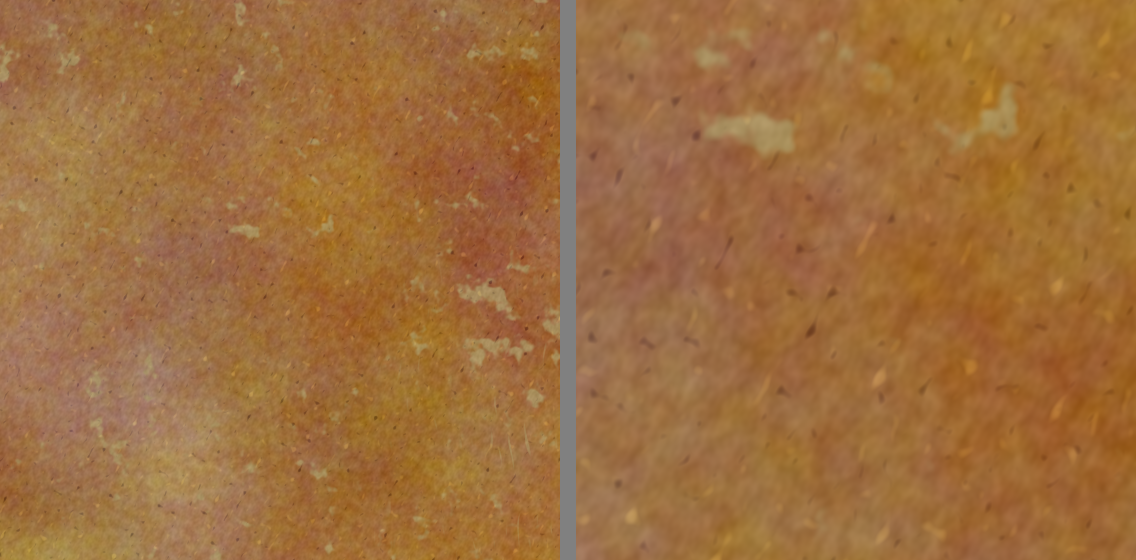
Left, the full canvas; right, a detail of the centre.
Reproduce this texture procedurally as a WebGL 1 fragment shader.

```glsl
precision highp float;
// Weathered ochre plaster: soft clouds of pink, grey and orange under a
// slanted fine grain, with ragged pale flakes, dark pits and thin scratches.
// Every layer is gradient noise at its own scale, in units of the canvas.

uniform vec2 u_resolution;

#define CLOUD_SCALE 2.7
#define MOTTLE_SCALE 13.0
#define CHROMA_SCALE 44.0
#define GRAIN_SCALE 105.0
#define GRAIN_STRENGTH 0.058
#define FLAKE_SCALE 19.0
#define FLAKE_LEVEL 0.37
#define BASE_COLOR vec3(0.622, 0.432, 0.245)
#define FLAKE_COLOR vec3(0.68, 0.62, 0.42)
#define CHALK_AXIS vec3(0.005, 0.040, 0.155)
#define OCHRE_AXIS vec3(0.040, 0.115, 0.010)

// Random unit vector for a lattice point
vec2 latticeGradient(vec2 cell) {
  vec3 h = fract(cell.xyx * vec3(0.1031, 0.1030, 0.0973));
  h += dot(h, h.yzx + 33.33);
  float angle = 6.2832 * fract((h.x + h.y) * h.z);
  return vec2(cos(angle), sin(angle));
}

// Gradient noise, about -0.7 to 0.7
float noise(vec2 p) {
  vec2 cell = floor(p);
  vec2 f = p - cell;
  vec2 fade = f * f * f * (f * (f * 6.0 - 15.0) + 10.0);
  vec2 right = vec2(1.0, 0.0);
  vec2 up = vec2(0.0, 1.0);
  float a = dot(latticeGradient(cell), f);
  float b = dot(latticeGradient(cell + right), f - right);
  float c = dot(latticeGradient(cell + up), f - up);
  float d = dot(latticeGradient(cell + 1.0), f - 1.0);
  return mix(mix(a, b, fade.x), mix(c, d, fade.x), fade.y);
}

// Rotated octaves, each half as strong as the last
float fbm(vec2 p) {
  float sum = 0.0;
  float amplitude = 1.0;
  for (int i = 0; i < 4; i++) {
    sum += amplitude * noise(p);
    p = mat2(1.6, 1.2, -1.2, 1.6) * p + 17.3;
    amplitude *= 0.5;
  }
  return sum;
}

// Clouds and mottling: x is chalky against rusty, y is ochre against red
vec2 stain(vec2 p) {
  vec2 clouds = vec2(fbm(p * CLOUD_SCALE + 3.7), fbm(p * CLOUD_SCALE + 41.2));
  vec2 mottle = vec2(fbm(p * MOTTLE_SCALE + 8.1), fbm(p * MOTTLE_SCALE + 63.4));
  vec2 chroma = vec2(noise(p * CHROMA_SCALE + 5.9), noise(p * CHROMA_SCALE + 91.3));
  vec2 drift = vec2(0.6 * (0.5 - p.x), 0.4 * (0.5 - p.y) - 0.3 * (p.x - 0.5));
  return 0.9 * clouds + 0.38 * mottle + 0.45 * chroma + drift;
}

// Ragged patches gathered in loose groups, thicker to the right
float flakes(vec2 p) {
  float group = fbm(p * 4.3 + 22.6) + 0.3 * (p.x - 0.5);
  float ragged = noise(p * FLAKE_SCALE + 12.4)
    + 0.5 * noise(p * FLAKE_SCALE * 2.3 + 7.7)
    + 0.35 * noise(p * FLAKE_SCALE * 4.7 + 31.8);
  return smoothstep(FLAKE_LEVEL, FLAKE_LEVEL + 0.36, ragged + 0.5 * group);
}

// Thin vertical runs, only in the lower right
float scratches(vec2 p) {
  float run = noise(vec2(p.x * 85.0 + 2.0 * noise(p * 9.0), p.y * 17.0) + 54.0);
  float area = smoothstep(0.5, 0.9, p.x) * smoothstep(0.65, 0.35, p.y);
  return area * smoothstep(0.36, 0.58, run);
}

void main() {
  vec2 p = gl_FragCoord.xy / min(u_resolution.x, u_resolution.y);

  vec2 tint = stain(p);
  vec3 color = BASE_COLOR + CHALK_AXIS * tint.x + OCHRE_AXIS * tint.y;
  color += 0.05 * fbm(p * 3.1 + 77.5);

  // Pale flakes and scratches
  float pale = max(0.72 * flakes(p), 0.5 * scratches(p));
  color = mix(color, FLAKE_COLOR, pale);

  // Slanted grain, lit specks and dark pits
  vec2 slanted = mat2(0.88, 0.34, -0.47, 0.62) * p;
  float grain = noise(slanted * GRAIN_SCALE) + 0.6 * noise(slanted * GRAIN_SCALE * 2.1 + 9.0);
  float speck = smoothstep(0.34, 0.62, noise(slanted * 88.0 + 71.0));
  float pit = smoothstep(0.36, 0.64, noise(slanted * 105.0 + 37.0));
  color += GRAIN_STRENGTH * grain;
  color += vec3(0.10, 0.095, 0.045) * speck;
  color -= vec3(0.16, 0.14, 0.08) * pit;

  gl_FragColor = vec4(clamp(color, 0.0, 1.0), 1.0);
}
```
